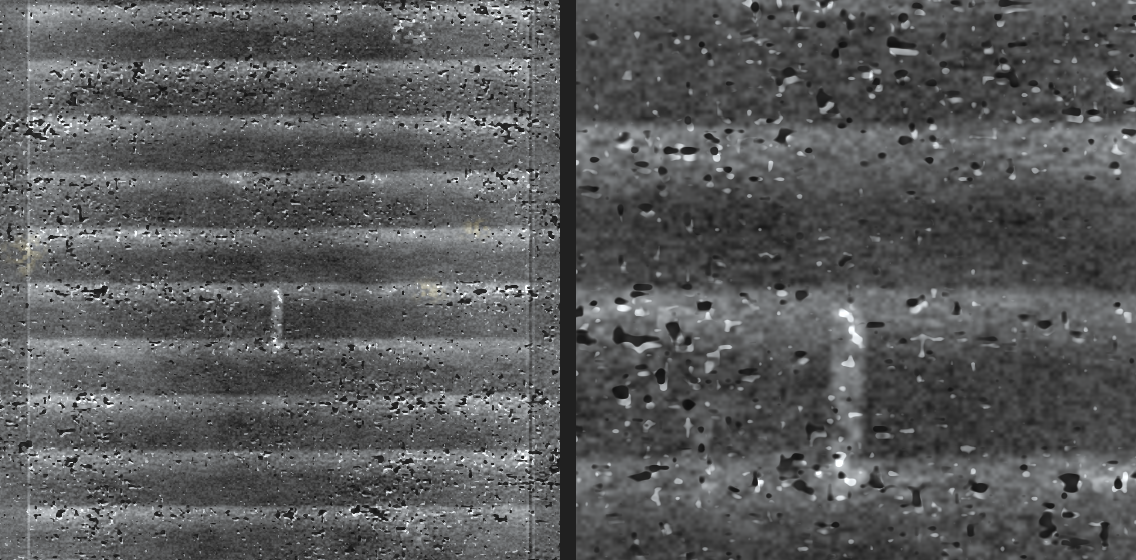
Left: the whole. Right: its middle third, enlarged.
Reproduce this texture procedurally as a three.js fragment shader.

```glsl
varying vec2 vUv;

float hash(vec2 p) {
  vec3 q = fract(vec3(p.xyx) * 0.1031);
  q += dot(q, q.yzx + 33.33);
  return fract((q.x + q.y) * q.z);
}

float noise(vec2 p) {
  vec2 i = floor(p), f = fract(p);
  f = f * f * (3.0 - 2.0 * f);
  return mix(mix(hash(i), hash(i + vec2(1.0, 0.0)), f.x),
             mix(hash(i + vec2(0.0, 1.0)), hash(i + 1.0), f.x), f.y);
}

float fbm(vec2 p) {
  float sum = 0.0, amp = 0.533;
  for (int i = 0; i < 4; i++) {
    sum += amp * noise(p);
    p = mat2(0.8, 0.6, -0.6, 0.8) * p * 2.03 + 17.3;
    amp *= 0.5;
  }
  return sum;
}

// Ten stacked slabs, counted downward
float slabCoord(vec2 p) {
  return (1.0 - p.y) * 10.05 - 0.04 + 0.08 * (fbm(p * vec2(18.0, 30.0)) - 0.5);
}

// Roughness: clustered and denser along the slab tops
float roughness(vec2 p) {
  float edge = exp(-6.0 * abs(fract(slabCoord(p)) - 0.2));
  return 1.5 * (fbm(p * vec2(6.0, 13.0) + 4.0) - 0.5) + 0.32 * edge;
}

// Cavities: elongated ones among small round ones
float pits(vec2 p, float rough) {
  float large = 0.65 * noise(p * vec2(75.0, 125.0)) + 0.35 * noise(p * vec2(165.0, 230.0) + 9.0);
  float small = 0.75 * noise(p * vec2(125.0, 175.0) + 50.0) + 0.25 * noise(p * 250.0);
  float a = 0.17 + 0.24 * rough;
  float b = 0.17 + 0.18 * rough;
  return max(1.0 - smoothstep(a - 0.05, a + 0.05, large),
             1.0 - smoothstep(b - 0.06, b + 0.06, small));
}

// Soft ragged patch
float blotch(vec2 p, vec2 centre, vec2 radius) {
  float d = length((p - centre) / radius) + 0.8 * (fbm(p * 45.0) - 0.5);
  return (1.0 - smoothstep(0.1, 1.1, d)) * smoothstep(0.3, 0.7, noise(p * 135.0));
}

float line(float x, float at, float width) {
  return 1.0 - smoothstep(width * 0.4, width, abs(x - at));
}

void main() {
  vec2 p = vUv;
  float slab = slabCoord(p);
  float down = fract(slab);
  float rough = roughness(p);
  float coarse = clamp(rough + 0.15, 0.0, 0.8);

  // Pale upper lip fading to a dark foot, darkest mid-span
  float lip = smoothstep(0.0, 0.1, down) * (1.0 - smoothstep(0.12, 0.62, down));
  lip *= 0.75 + 0.5 * noise(vec2(p.x * 7.0, floor(slab) * 3.7));
  float side = smoothstep(0.1, 0.47, abs(p.x - 0.49) + 0.14 * (fbm(p * 6.0) - 0.5));
  float tone = mix(0.255, 0.395, side) + 0.2 * lip + 0.05 * (1.0 - down) * side;

  // Plain side margins with thin grooves
  float inside = smoothstep(0.048, 0.052, p.x) * (1.0 - smoothstep(0.945, 0.949, p.x));
  tone = mix(0.385 + 0.05 * lip, tone, inside);
  float worn = 0.5 + 0.7 * noise(vec2(p.x * 3.0, p.y * 60.0));
  tone += worn * (0.13 * line(p.x, 0.051, 0.003) + 0.07 * line(p.x, 0.942, 0.003));
  tone += worn * (0.09 * line(p.x, 0.953, 0.003) - 0.13 * line(p.x, 0.947, 0.003));

  // Mottling, horizontal strands and grain
  tone += 0.15 * (fbm(p * vec2(14.0, 24.0)) - 0.5);
  tone += 0.07 * (noise(p * vec2(55.0, 260.0)) - 0.5);
  tone += (0.1 + 0.12 * coarse) * (noise(p * vec2(230.0, 270.0)) - 0.5);
  tone += 0.1 * (noise(p * vec2(370.0, 410.0)) - 0.5);

  // Pitted relief in the rough zones, lit from above
  vec2 g = p * vec2(165.0, 215.0);
  tone += 0.26 * coarse * (noise(g) - noise(g + vec2(-0.4, 0.9)));

  // Scattered lime bloom
  float bloom = 0.0;
  for (int i = 0; i < 22; i++) {
    float k = float(i);
    float level = (floor(hash(vec2(k, 7.0)) * 10.0) + 0.22) / 10.05;
    vec2 centre = vec2(hash(vec2(k, 2.0)), 1.0 - level);
    bloom = max(bloom, 0.7 * blotch(p, centre, vec2(0.035, 0.017)));
  }
  bloom = max(bloom, blotch(p, vec2(0.74, 0.945), vec2(0.05, 0.045)));
  bloom = max(bloom, 0.7 * blotch(p, vec2(0.74, 0.05), vec2(0.06, 0.035)));

  // Pale vertical drips
  float wobble = p.x + 0.012 * (noise(p * vec2(1.0, 65.0)) - 0.5);
  float drip = line(wobble, 0.494, 0.013) * smoothstep(0.36, 0.385, p.y) * (1.0 - smoothstep(0.475, 0.49, p.y));
  drip += 0.5 * line(wobble, 0.41, 0.01) * smoothstep(0.36, 0.38, p.y) * (1.0 - smoothstep(0.41, 0.435, p.y));
  bloom = max(bloom, drip * smoothstep(0.15, 0.6, noise(p * 110.0)));
  tone += 0.24 * bloom;

  // Cavities with bright broken rims below
  float pit = pits(p, rough);
  float rim = max(pits(p + vec2(-0.0015, 0.004), rough) - pit, 0.0);
  tone += 0.36 * rim * smoothstep(0.3, 0.75, noise(p * 140.0 + 70.0));
  tone = mix(tone, 0.05 + 0.12 * noise(p * 200.0), 0.93 * pit);

  // Bright mineral flecks
  float fleck = 0.75 * noise(p * vec2(165.0, 200.0) + 31.0) + 0.25 * noise(p * 300.0);
  float fleckLimit = 0.85 - 0.15 * rough - 0.14 * bloom;
  tone += 0.33 * smoothstep(fleckLimit - 0.06, fleckLimit + 0.06, fleck) * (1.0 - pit);

  // Cool stone with a few tan stains
  vec3 stone = tone * mix(vec3(1.0), vec3(0.98, 1.0, 1.015), smoothstep(0.2, 0.5, tone));
  float stain = blotch(p, vec2(0.04, 0.545), vec2(0.045, 0.045));
  stain = max(stain, blotch(p, vec2(0.85, 0.59), vec2(0.035, 0.025)));
  stain = max(stain, blotch(p, vec2(0.76, 0.48), vec2(0.04, 0.028)));
  stone += stain * (1.0 - pit) * vec3(0.17, 0.15, 0.08);

  gl_FragColor = vec4(clamp(stone, 0.0, 1.0), 1.0);
}
```
